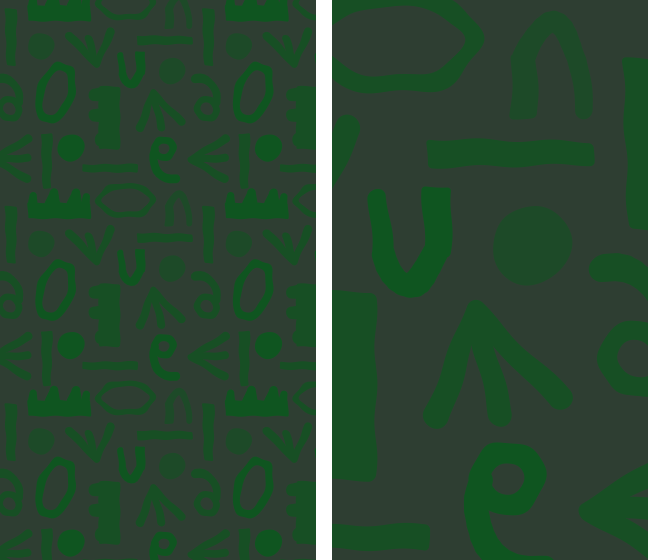
Left: the whole. Right: its middle third, enlarged.
Reproduce this pattern procedurally as a Shadertoy shader.

```glsl
#define TILES_ACROSS 1.6
#define TILE 270.0
#define WOBBLE 0.7
#define WOBBLE_WAVES 8.0
#define CURVE_STEPS 10
#define GROUND vec3(0.182, 0.245, 0.198)
#define INK_BRIGHT vec3(0.060, 0.335, 0.125)
#define INK_MID vec3(0.090, 0.310, 0.140)
#define INK_DIM vec3(0.115, 0.290, 0.155)

// Offset from a motif centre to the nearest of its repeats
vec2 around(vec2 p, float x, float y) {
    vec2 q = p - vec2(x, y);
    return q - TILE * floor(q / TILE + 0.5);
}

// Round-ended stroke whose radius runs from ra to rb
float stroke(vec2 p, vec2 a, vec2 b, float ra, float rb) {
    vec2 ab = b - a;
    float t = clamp(dot(p - a, ab) / dot(ab, ab), 0.0, 1.0);
    return length(p - a - ab * t) - mix(ra, rb, t);
}

// Quadratic curve drawn as a chain of strokes
float curve(vec2 p, vec2 a, vec2 b, vec2 c, float ra, float rb) {
    float d = 1e5;
    vec2 from = a;
    for (int i = 1; i <= CURVE_STEPS; i++) {
        float t = float(i) / float(CURVE_STEPS);
        vec2 to = mix(mix(a, b, t), mix(b, c, t), t);
        float r = mix(ra, rb, t);
        d = min(d, stroke(p, from, to, r, r));
        from = to;
    }
    return d;
}

float box(vec2 p, vec2 halfSize, float corner) {
    vec2 e = abs(p) - halfSize + corner;
    return length(max(e, 0.0)) + min(max(e.x, e.y), 0.0) - corner;
}

// Tapered bar along y
float bar(vec2 p, float halfLength, float startHalf, float endHalf) {
    float t = clamp(0.5 + 0.5 * p.y / halfLength, 0.0, 1.0);
    return box(p, vec2(mix(startHalf, endHalf, t), halfLength), 2.0);
}

// Three prongs meeting at an apex
float fan(vec2 p, vec2 apex, vec2 a, vec2 b, vec2 c) {
    float d = min(stroke(p, apex, a, 4.5, 6.0), stroke(p, apex, b, 4.5, 5.5));
    return min(d, stroke(p, apex, c, 4.5, 5.5));
}

// Elliptical loop with slightly faceted sides
float loopRing(vec2 p, vec2 radii, float halfWidth, float facet) {
    p += 1e-3;
    float k = length(p / radii) * (1.0 - facet * cos(6.0 * atan(p.y / radii.y, p.x / radii.x)));
    return abs(k * (k - 1.0) / length(p / (radii * radii))) - halfWidth;
}

float crown(vec2 p) {
    float d = box(p - vec2(0, 8), vec2(43, 11), 2.0);
    d = min(d, stroke(p, vec2(-36, -12), vec2(-35, 6), 5.0, 8.0));
    d = min(d, stroke(p, vec2(-8, -16), vec2(-9, 4), 6.0, 13.0));
    d = min(d, stroke(p, vec2(22, -16), vec2(21, 4), 6.0, 13.0));
    return min(d, stroke(p, vec2(37, -11), vec2(36, 6), 5.0, 7.0));
}

float lobedBlock(vec2 p) {
    float d = box(p - vec2(7.5, 0), vec2(14.5, 43), 3.0);
    d = min(d, stroke(p, vec2(-13, -32), vec2(5, -32), 8.5, 11.0));
    d = min(d, stroke(p, vec2(-13, -4), vec2(5, -3), 8.5, 11.0));
    return min(d, stroke(p, vec2(-3, 30), vec2(5, 30), 10.0, 12.0));
}

float arch(vec2 p) {
    float d = bar(p - vec2(-11.5, 10), 15.0, 5.5, 6.3);
    d = min(d, curve(p, vec2(-11, -3), vec2(2, -34), vec2(13, -2), 5.5, 4.5));
    return min(d, stroke(p, vec2(13, -2), vec2(16, 21), 4.5, 4.0));
}

float cup(vec2 p) {
    float d = stroke(p, vec2(-15, -21), vec2(-13, 4), 4.2, 4.8);
    d = min(d, curve(p, vec2(-13, 4), vec2(-1, 36), vec2(11, 4), 4.8, 6.0));
    return min(d, bar(p - vec2(12, -10), 16.0, 6.8, 6.0));
}

void mainImage(out vec4 fragColor, in vec2 fragCoord) {
    // Tile space hangs from the top edge, y pointing down
    float pixel = TILE * TILES_ACROSS / iResolution.x;
    vec2 p = vec2(fragCoord.x, iResolution.y - fragCoord.y) * pixel;
    p += WOBBLE * sin(p.yx * 6.28318 * WOBBLE_WAVES / TILE);

    // Bright motifs
    vec2 o = around(p, 76.0, 127.0);
    o = vec2(0.95 * o.x + 0.31 * o.y, 0.95 * o.y - 0.31 * o.x);
    vec2 curl = around(p, 224.0, 219.0);
    float bright = min(crown(around(p, 81.0, 280.0)), cup(around(p, 180.0, 96.0)));
    bright = min(bright, loopRing(o, vec2(20.5, 37.5), 5.3, 0.03));
    bright = min(bright, length(around(p, 97.0, 202.0)) - 18.5);
    bright = min(bright, loopRing(curl - vec2(0, -16), vec2(12.5, 12), 4.8, 0.02));
    bright = min(bright, curve(curl, vec2(-12, -14), vec2(-22, 24), vec2(17, 26), 5.5, 6.0));

    // Middle motifs
    vec2 hook = around(p, 282.0, 134.0);
    float mid = bar(around(p, 15.0, 51.0), 39.0, 8.5, 6.0);
    mid = min(mid, bar(around(p, 225.0, 55.0).yx, 38.0, 6.5, 5.2));
    mid = min(mid, bar(around(p, 64.0, 220.0), 37.5, 8.0, 5.5));
    mid = min(mid, bar(around(p, 150.0, 230.0).yx, 38.0, 5.0, 6.0));
    mid = min(mid, loopRing(around(p, 172.0, 274.0), vec2(36, 20), 4.0, 0.04));
    mid = min(mid, lobedBlock(around(p, 142.0, 161.0)));
    mid = min(mid, fan(around(p, 124.0, 66.0), vec2(8, 22), vec2(-29, -17), vec2(-3, -13), vec2(28, -23)));
    mid = min(mid, fan(around(p, 215.0, 150.0), vec2(-6, -23), vec2(-23, 24), vec2(6, 24), vec2(33, 17)));
    mid = min(mid, fan(around(p, 284.0, 217.0), vec2(-23, 1), vec2(24, -27), vec2(24, -1), vec2(24, 28)));
    mid = min(mid, curve(hook, vec2(-14, -27), vec2(14, -27), vec2(15, 6), 6.5, 5.0));
    mid = min(mid, loopRing(hook - vec2(1, 15), vec2(13, 13), 4.5, 0.02));

    // Dim motifs
    float dim = min(length(around(p, 56.0, 63.0)), length(around(p, 235.0, 97.0))) - 18.0;
    dim = min(dim, arch(around(p, 243.0, 284.0)));

    vec3 colour = mix(GROUND, INK_DIM, clamp(0.5 - dim / pixel, 0.0, 1.0));
    colour = mix(colour, INK_MID, clamp(0.5 - mid / pixel, 0.0, 1.0));
    colour = mix(colour, INK_BRIGHT, clamp(0.5 - bright / pixel, 0.0, 1.0));
    fragColor = vec4(colour, 1.0);
}
```
